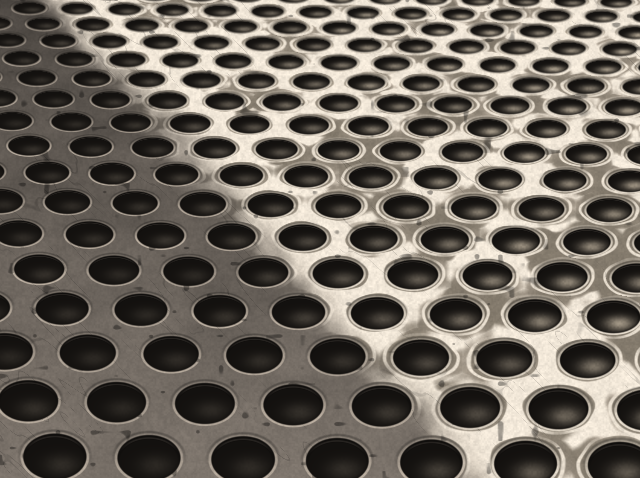
Reproduce this texture procedurally as a WebGL 1 fragment shader.

```glsl
precision highp float;
uniform vec2 u_resolution;

#define PITCH 0.1471
#define ROW_SHIFT 0.0389
#define ORIGIN_X 0.527
#define RECEDE 0.065
#define DEPTH 1.419
#define HORIZON 0.699
#define TILT 0.015
#define HOLE_RADIUS vec2(0.0495, 0.0362)
#define GLARE_SLOPE 0.85
#define GLARE_START 0.117
#define GRAIN 0.07

const vec3 BLACK = vec3(0.075, 0.066, 0.058);
const vec3 STEEL = vec3(0.44, 0.41, 0.38);
const vec3 SILVER = vec3(0.57, 0.53, 0.47);
const vec3 SAND = vec3(0.77, 0.72, 0.66);
const vec3 CREAM = vec3(0.95, 0.91, 0.85);

float hash(vec2 p) {
  p = fract(p * vec2(0.1031, 0.1137));
  p += dot(p, p.yx + 33.33);
  return fract((p.x + p.y) * p.x * 17.0);
}

float noise(vec2 p) {
  vec2 i = floor(p), f = fract(p);
  f = f * f * (3.0 - 2.0 * f);
  return mix(mix(hash(i), hash(i + vec2(1.0, 0.0)), f.x),
             mix(hash(i + vec2(0.0, 1.0)), hash(i + vec2(1.0, 1.0)), f.x), f.y);
}

float fbm(vec2 p) {
  return 0.55 * noise(p) + 0.3 * noise(p * 2.1 + 17.0) + 0.15 * noise(p * 4.3 + 41.0);
}

// Soft line of half width w centred on x = c
float line(float x, float c, float w, float soft) {
  return 1.0 - smoothstep(w, w + soft, abs(x - c));
}

// Screen point to lattice coordinates on the receding sheet
vec2 toLattice(vec2 p) {
  float w = DEPTH / (p.y - TILT * (p.x - 0.52) + HORIZON);
  float row = (w - 1.0) / RECEDE;
  return vec2((p.x * w - ORIGIN_X + ROW_SHIFT * row) / PITCH, row);
}

// Centre of a hole on screen, from its lattice index
vec2 holeCentre(vec2 id, float w) {
  float x = (ORIGIN_X - ROW_SHIFT * id.y + PITCH * id.x) / w;
  return vec2(x, DEPTH / w - HORIZON + TILT * (x - 0.52));
}

vec3 plateColour(vec2 p, vec2 sheet, vec2 d, float e, float glare, float gloss, float aa, float seed) {
  float far = 1.0 - smoothstep(0.0, 0.35, p.y);
  vec2 flow = vec2(sheet.x - 0.5 * sheet.y, sheet.y);
  float cloud = fbm(flow * vec2(1.3, 0.9) + 5.0);
  float ripple = noise(flow * 3.5 + 60.0);

  // Matte sheet to the left, glossy sheet to the right
  vec3 matte = STEEL * (0.72 + 0.5 * p.y + 0.25 * (cloud - 0.5));
  vec3 shiny = mix(SILVER * 0.9, SAND, smoothstep(0.35, 0.75, cloud + 0.2 * far));
  vec3 col = mix(matte, shiny, gloss);

  // Pools of glare between the holes
  float core = exp(-pow((glare - 0.02) / 0.06, 2.0));
  float pool = cloud + 0.16 * (ripple - 0.5) + 0.16 * core + 0.13 * far + 0.25 * (e - 1.35);
  col = mix(col, CREAM, gloss * smoothstep(0.5, 0.61, pool));

  // Pressed collar with a bright, uneven outline
  float wobble = e + 0.16 * (ripple - 0.5) + 0.05 * (seed - 0.5);
  float collar = 1.0 - smoothstep(1.18, 1.24, wobble);
  col = mix(col, mix(matte, SILVER * (0.92 + 0.25 * far), gloss), 0.85 * collar);
  float side = smoothstep(0.2, 0.9, abs(d.x) / e + 0.4 * d.y / e);
  float outline = line(wobble, 1.25, 0.025, 0.04 + aa);
  col = mix(col, CREAM, outline * gloss * mix(0.25, 0.9, side));

  // Thin polished lip, strongest on the near side
  float near = smoothstep(-0.9, 0.6, d.y / e);
  float lip = line(e, 1.04, 0.025, 0.02 + aa);
  col = mix(col, mix(SAND, CREAM, gloss), lip * mix(0.3, 0.85, near) * (0.75 + 0.3 * seed));
  col *= 1.0 - 0.25 * line(e, 1.12, 0.01, 0.05 + aa) * (1.0 - near);

  // Scratches and dirt
  float scratch = line(noise(vec2(p.x + p.y, p.x - p.y) * vec2(9.0, 60.0)), 0.5, 0.006, 0.02);
  col *= 1.0 - 0.13 * scratch * smoothstep(0.5, 0.7, noise(p * 11.0));
  col *= 1.0 - 0.35 * smoothstep(0.86, 0.95, noise(p * vec2(55.0, 80.0)));
  return col * (1.0 + GRAIN * (noise(p * 420.0) + noise(p * 190.0) - 1.0));
}

vec3 holeColour(vec2 p, vec2 d, float e, float glare, float seed) {
  float lit = smoothstep(-0.25, 0.55, glare);
  vec2 q = (d - vec2(0.22, 0.36 + 0.1 * (seed - 0.5))) / vec2(0.62, 0.5);
  float glow = exp(-1.3 * dot(q, q)) * mix(0.22, 0.95, lit) * (0.8 + 0.4 * seed);
  vec3 col = mix(BLACK, SILVER, glow * (0.93 + 0.14 * noise(p * 350.0)));

  // Shadowed far wall with a faint edge of sheet thickness
  float wall = length(d - vec2(0.0, 0.13));
  col = mix(col, BLACK * 0.7, smoothstep(0.9, 1.0, wall));
  col += STEEL * 0.22 * line(wall, 1.0, 0.01, 0.05) * smoothstep(0.2, 0.8, -d.y);
  return mix(col, BLACK, 0.6 * smoothstep(0.85, 1.0, e));
}

void main() {
  vec2 p = vec2(gl_FragCoord.x, u_resolution.y - gl_FragCoord.y) / u_resolution.x;
  vec2 sheet = toLattice(p);
  vec2 cell = floor(sheet + 0.5);

  // Nearest hole, measured in its own radii
  vec2 d = vec2(9.0), radius = HOLE_RADIUS, nearest = cell;
  for (int a = -1; a <= 1; a++) {
    for (int b = -1; b <= 1; b++) {
      vec2 id = cell + vec2(float(a), float(b));
      float w = 1.0 + RECEDE * id.y;
      vec2 r = HOLE_RADIUS / vec2(w, w * w) * (0.985 + 0.03 * hash(id + 50.0));
      vec2 q = (p - holeCentre(id, w)) / r;
      if (dot(q, q) < dot(d, d)) { d = q; radius = r; nearest = id; }
    }
  }
  float e = max(length(d), 0.001);
  float seed = hash(nearest + 80.0);
  float blur = 1.0 / u_resolution.x + 0.0012 * (1.0 - smoothstep(0.0, 0.25, p.y));
  float aa = blur * length(d / radius) / e;

  // Diagonal edge of the reflected light
  float glare = p.x - GLARE_START - GLARE_SLOPE * p.y;
  float gloss = smoothstep(-0.08, 0.05, glare + 0.09 * (fbm(p * 14.0) - 0.5));

  vec3 plate = plateColour(p, sheet, d, e, glare, gloss, aa, seed);
  vec3 hole = holeColour(p, d, e, glare, seed);
  gl_FragColor = vec4(mix(hole, plate, smoothstep(1.0 - aa, 1.0 + aa, e)), 1.0);
}
```
